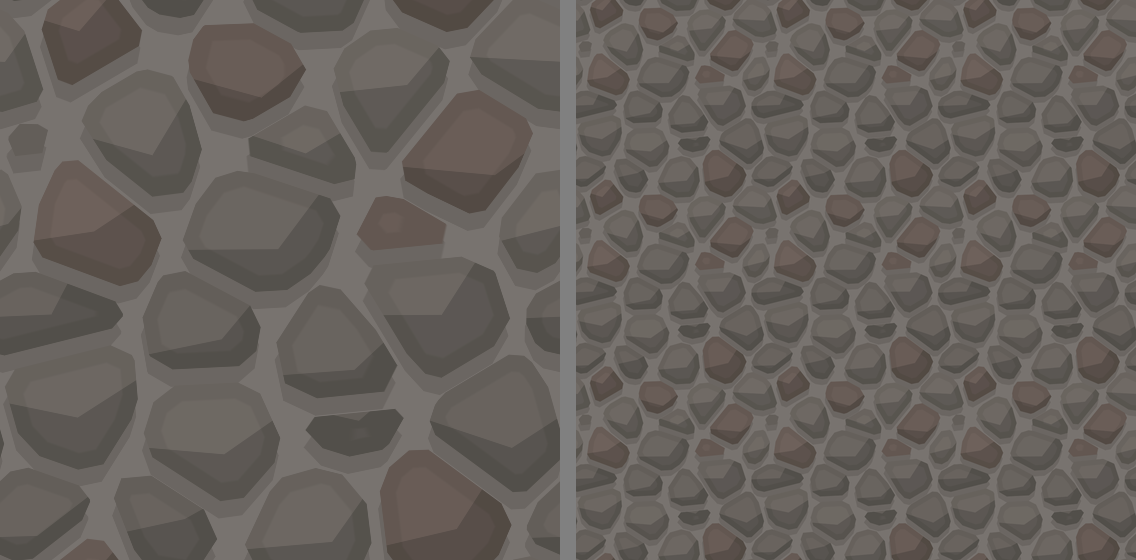
Left: one tile. Right: repeated 3 by 3.
This texture is drawn by a three.js fragment shader. Its source:

```glsl
// Flat-shaded cobblestones set in pale mortar, each casting a short shadow.
// Stones are inset cells of a wrapping weighted Voronoi (power) diagram with
// chamfered corners; a bent crease splits each into a lit and a shaded side.
varying vec2 vUv;

const vec2 GRID = vec2(4.0, 6.0); // stones across and up, rows must be even

struct Stone {
  float depth;  // distance inside the outline, negative in the mortar
  vec2 local;   // position relative to the stone's site
  vec2 cell;    // wrapped cell, used as identity
};

vec3 hash3(vec2 cell, float salt) {
  vec3 q = vec3(dot(cell, vec2(127.1, 311.7)), dot(cell, vec2(269.5, 183.3)),
                dot(cell, vec2(419.2, 371.9)));
  return fract(sin(q + salt * 17.3) * 4375.85);
}

// Site position in xy and its weight (stone size) in z.
vec3 siteOf(vec2 cell) {
  vec3 h = hash3(mod(cell, GRID), 1.0);
  float stagger = 0.5 * mod(cell.y, 2.0) - 0.25;
  vec2 jitter = 0.5 + (h.xy - 0.5) * vec2(0.55, 0.7);
  return vec3((cell + jitter + vec2(stagger, 0.0)) / GRID, 0.011 * h.z);
}

Stone findStone(vec2 p) {
  vec2 home = floor(p * GRID);
  vec2 owner = home;
  vec3 site = vec3(0.0);
  float best = 1e3;

  // Owner: the site of least weighted distance.
  for (int y = -3; y <= 3; y++) {
    for (int x = -2; x <= 2; x++) {
      vec2 cell = home + vec2(float(x), float(y));
      vec3 s = siteOf(cell);
      float power = dot(p - s.xy, p - s.xy) - s.z;
      if (power < best) {
        best = power;
        site = s;
        owner = cell;
      }
    }
  }

  // Distances to the two nearest straight borders.
  float edge1 = 1.0;
  float edge2 = 1.0;
  for (int y = -3; y <= 3; y++) {
    for (int x = -2; x <= 2; x++) {
      vec3 s = siteOf(home + vec2(float(x), float(y)));
      float gap = length(s.xy - site.xy);
      if (gap > 0.001) {
        float power = dot(p - s.xy, p - s.xy) - s.z;
        float edge = (power - best) / (2.0 * gap);
        edge2 = min(edge2, max(edge, edge1));
        edge1 = min(edge1, edge);
      }
    }
  }

  // Inset the cell for the joint and cut its corners.
  vec2 id = mod(owner, GRID);
  vec3 h = hash3(id, 2.0);
  float inset = mix(0.011, 0.019, h.x);
  float chamfer = mix(0.01, 0.045, h.y);
  float corner = (edge1 + edge2 - 2.0 * inset - chamfer) * 0.58;
  return Stone(min(edge1 - inset, corner), p - site.xy, id);
}

float fill(float d) {
  return smoothstep(-0.001, 0.001, d);
}

vec3 stoneColor(Stone stone) {
  vec3 h = hash3(stone.cell, 3.0);
  vec3 k = hash3(stone.cell, 4.0);

  // Bent crease: a near-level arm to the left and a steep arm up right.
  vec2 q = stone.local - vec2(0.025, -0.022) - (h.xy - 0.5) * 0.03;
  float tilt = mix(-0.3, 0.35, h.z);
  float lean = mix(0.5, 1.1, k.x);
  float above = dot(q, vec2(sin(tilt), cos(tilt)));
  float left = dot(q, vec2(-sin(lean), cos(lean)));
  float lit = fill(min(above, left));

  // Faint bevel between the rim and the flat top.
  float top = smoothstep(0.026, 0.031, stone.depth);
  vec3 shadeSide = mix(vec3(0.328, 0.316, 0.294), vec3(0.352, 0.335, 0.320), top);
  vec3 litSide = mix(vec3(0.395, 0.375, 0.355), vec3(0.418, 0.396, 0.376), top);
  vec3 color = mix(shadeSide, litSide, lit);

  // Small tone changes, and a few brown stones.
  vec3 brown = vec3(1.0, 0.93, 0.915);
  color *= mix(vec3(1.0), brown, step(0.83, k.y));
  return color * mix(0.98, 1.06, k.z * k.z);
}

void main() {
  vec3 mortar = vec3(0.470, 0.450, 0.436);
  vec3 shadow = vec3(0.420, 0.400, 0.383);

  Stone stone = findStone(vUv);
  Stone caster = findStone(vUv + vec2(0.003, 0.031));

  vec3 color = mix(mortar, shadow, fill(caster.depth));
  color = mix(color, stoneColor(stone), fill(stone.depth));
  gl_FragColor = vec4(color, 1.0);
}
```
